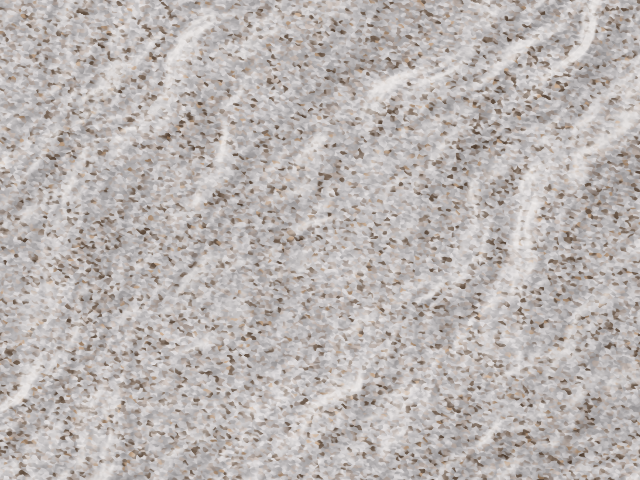
Give the GLSL for this texture, as a WebGL 1 fragment shader.

```glsl
precision highp float;
// Rough-hewn pale granite: fine flaky grains, brown specks and crumbly raking-light relief.

uniform vec2 u_resolution;

// Mineral colours
const vec3 PALE_GREY = vec3(0.762, 0.750, 0.753);
const vec3 WARM_GREY = vec3(0.700, 0.652, 0.625);
const vec3 BROWN = vec3(0.475, 0.405, 0.350);
const vec3 OCHRE = vec3(0.690, 0.580, 0.480);
const vec3 CREST = vec3(0.915, 0.903, 0.898);

// Shares of the grains taken by each mineral
const float BROWN_SHARE = 0.085;
const float OCHRE_SHARE = 0.025;
const float WARM_SHARE = 0.20;

// Grain shape, in canvas heights
const vec2 GRAIN_SIZE = vec2(0.0080, 0.0055);
const float GRAIN_TILT = -0.22;
const float GRAIN_EDGE = 6.5;
const float GRAIN_CONTRAST = 0.19;

// Relief and light
const float RIDGE_ANGLE = 0.80;
const vec2 RIDGE_FREQUENCY = vec2(5.0, 8.0);
const vec2 LIGHT_DIRECTION = vec2(-0.75, 0.66);
const float SLOPE_SPAN = 0.006;
const float SLOPE_GAIN = 0.0145;
const float CREST_GAIN = 5.5;
const float MOTTLE_CONTRAST = 0.045;

float hash(vec2 p) {
  return fract(sin(dot(p, vec2(127.1, 311.7))) * 43758.5453);
}

float noise(vec2 p) {
  vec2 i = floor(p);
  vec2 f = fract(p);
  f = f * f * (3.0 - 2.0 * f);
  float low = mix(hash(i), hash(i + vec2(1.0, 0.0)), f.x);
  float high = mix(hash(i + vec2(0.0, 1.0)), hash(i + vec2(1.0, 1.0)), f.x);
  return mix(low, high, f.y);
}

vec2 noisePair(vec2 p) {
  return vec2(noise(p + 3.7), noise(p + 39.1)) - 0.5;
}

vec2 rotate(vec2 p, float angle) {
  float c = cos(angle);
  float s = sin(angle);
  return vec2(c * p.x + s * p.y, c * p.y - s * p.x);
}

// Height of the hewn face: noise along the ridges, warped broadly and finely
float relief(vec2 p) {
  vec2 warp = 0.16 * noisePair(p * 4.5) + 0.035 * noisePair(p * 21.0);
  vec2 q = rotate(p + warp, RIDGE_ANGLE) * RIDGE_FREQUENCY;
  float height = 0.0;
  float amplitude = 0.5;
  for (int octave = 0; octave < 5; octave++) {
    height += amplitude * noise(q);
    q = rotate(q, 0.45) * 2.03 + 7.3;
    amplitude *= 0.52;
  }
  return height;
}

// Light gained or lost by the slope
float shading(vec2 p) {
  vec2 reach = LIGHT_DIRECTION * SLOPE_SPAN;
  float slope = (relief(p - reach) - relief(p + reach)) / (2.0 * SLOPE_SPAN);
  return slope * SLOPE_GAIN;
}

// Colour of one grain; brown grains gather in loose clusters
vec3 mineral(vec2 cell) {
  float kind = hash(cell + 41.3);
  float cluster = smoothstep(0.2, 0.8, noise(cell * 0.36));
  float tone = (hash(cell + 87.9) - 0.5) * GRAIN_CONTRAST;
  vec3 color = mix(PALE_GREY, WARM_GREY, step(1.0 - OCHRE_SHARE - WARM_SHARE, kind));
  color = mix(color, OCHRE, step(1.0 - OCHRE_SHARE, kind));
  color = mix(color, BROWN, step(kind, 2.0 * BROWN_SHARE * cluster));
  return color + tone;
}

// Scattered cells blended softly at their borders
vec3 grains(vec2 p) {
  vec2 g = rotate(p, GRAIN_TILT) / GRAIN_SIZE + 0.8 * noisePair(p * 140.0);
  vec2 base = floor(g);
  vec3 sum = vec3(0.0);
  float total = 0.0;
  for (int y = -1; y <= 1; y++) {
    for (int x = -1; x <= 1; x++) {
      vec2 cell = base + vec2(float(x), float(y));
      vec2 away = g - cell - vec2(hash(cell), hash(cell + 17.7));
      float weight = exp(-GRAIN_EDGE * dot(away, away));
      sum += weight * mineral(cell);
      total += weight;
    }
  }
  return sum / total;
}

void main() {
  vec2 p = gl_FragCoord.xy / u_resolution.y;
  float light = shading(p);
  float mottle = (noise(p * 7.0 + 5.1) + noise(p * 210.0) - 1.0) * MOTTLE_CONTRAST;
  vec3 color = grains(p) + mottle + clamp(light, -0.10, 0.0) * 0.85;
  color = mix(color, CREST + mottle, clamp(light * CREST_GAIN, 0.0, 0.85));
  gl_FragColor = vec4(clamp(color, 0.0, 1.0), 1.0);
}
```
